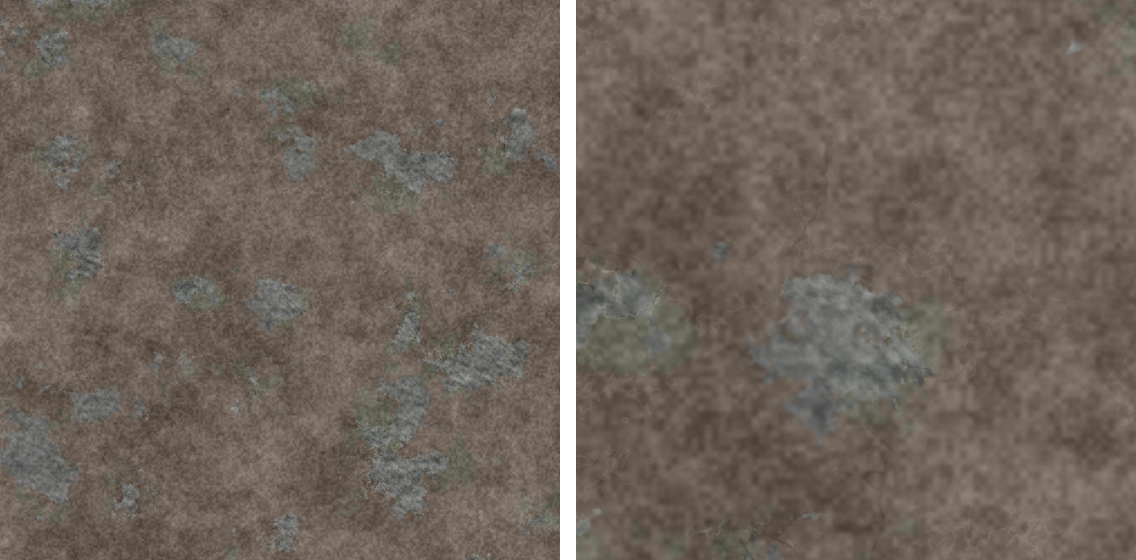
Left, the full canvas; right, a detail of the centre.
This texture is drawn by a three.js fragment shader. Its source:

```glsl
// Weathered brown ground with ragged islands of blue-grey stone and mossy rims.
// Jittered cells place the islands and cracks; layered noise frays their edges
// and mottles the soil, and a slope term gives the stone its flaky relief.

varying vec2 vUv;

const vec3 SOIL_DARK   = vec3(0.372, 0.322, 0.283);
const vec3 SOIL_LIGHT  = vec3(0.482, 0.430, 0.393);
const vec3 MOSS        = vec3(0.390, 0.400, 0.345);
const vec3 STONE_DARK  = vec3(0.370, 0.382, 0.380);
const vec3 STONE_LIGHT = vec3(0.482, 0.490, 0.482);
const vec3 FLECK       = vec3(0.600, 0.600, 0.550);

const float PATCH_GRID     = 5.0;   // stone cells across the canvas
const float PATCH_MIN      = 0.05;  // island radii, in cells
const float PATCH_SPREAD   = 0.40;
const float PATCH_RAGGED   = 1.25;
const float CRACK_GRID     = 4.0;
const float CRACK_WIDTH    = 0.040;
const float CRACK_DEPTH    = 0.040;
const float BROAD_SCALE    = 6.0;
const float BROAD_GAIN     = 1.55;
const float BLOTCH_SCALE   = 27.0;
const float BLOTCH_GAIN    = 2.0;
const float GRAIN_SCALE    = 250.0;
const float GRAIN_STRENGTH = 0.165;
const float RELIEF         = 0.42;

float hash(vec2 p) {
  vec3 q = fract(vec3(p.xyx) * 0.1031);
  q += dot(q, q.yzx + 33.33);
  return fract((q.x + q.y) * q.z);
}

vec2 hash2(vec2 p) {
  return vec2(hash(p + 17.0), hash(p + 71.0));
}

mat2 rotation(float angle) {
  float c = cos(angle), s = sin(angle);
  return mat2(c, s, -s, c);
}

float noise(vec2 p) {
  vec2 i = floor(p), f = fract(p);
  f = f * f * (3.0 - 2.0 * f);
  vec2 e = vec2(0.0, 1.0);
  return mix(mix(hash(i), hash(i + e.yx), f.x),
             mix(hash(i + e.xy), hash(i + e.yy), f.x), f.y);
}

// Rough layered noise, turned at each octave to hide the lattice
float layers(vec2 p) {
  float sum = 0.0, weight = 1.0, total = 0.0;
  for (int i = 0; i < 5; i++) {
    sum += weight * noise(p);
    total += weight;
    weight *= 0.68;
    p = rotation(0.6) * p * 2.03 + 19.7;
  }
  return sum / total;
}

// Thin bright lines along the middle level of the noise
float creases(vec2 p, float width) {
  return 1.0 - smoothstep(0.0, width, abs(layers(p) - 0.5));
}

// Signed depth inside the nearest elongated island, in cells
float islandDepth(vec2 p) {
  vec2 cell = floor(p);
  float depth = -1.0;
  for (int y = -1; y <= 1; y++) {
    for (int x = -1; x <= 1; x++) {
      vec2 id = cell + vec2(float(x), float(y));
      float size = hash(id + 5.0);
      vec2 d = p - id - 0.12 - 0.76 * hash2(id);
      d = rotation(2.0 * hash(id + 43.0) - 1.0) * d;
      d.y *= 1.5;
      depth = max(depth, PATCH_MIN + PATCH_SPREAD * size * size - length(d));
    }
  }
  return depth;
}

// Gap between the two nearest cell points: zero along cell borders
float cellBorder(vec2 p) {
  vec2 cell = floor(p);
  float near = 4.0, next = 4.0;
  for (int y = -1; y <= 1; y++) {
    for (int x = -1; x <= 1; x++) {
      vec2 id = cell + vec2(float(x), float(y));
      float d = length(id + hash2(id + 9.0) - p);
      next = min(next, max(near, d));
      near = min(near, d);
    }
  }
  return next - near;
}

void main() {
  vec2 p = vUv;
  vec2 warp = vec2(layers(p * 9.0 + 3.0), layers(p * 9.0 + 51.0)) - 0.5;
  float grain = 0.6 * noise(p * GRAIN_SCALE) - 0.5
              + 0.4 * noise(rotation(0.5) * p * GRAIN_SCALE * 0.55 + 8.0);

  // Soil: broad sideways drift under small rough blotches
  float broad = layers(p * vec2(0.8, 1.1) * BROAD_SCALE + 30.0) - 0.5;
  float blotch = layers((p + 0.03 * warp) * BLOTCH_SCALE + 70.0) - 0.5;
  float mottle = BROAD_GAIN * broad + BLOTCH_GAIN * blotch;
  vec3 color = mix(SOIL_DARK, SOIL_LIGHT, 0.5 + mottle);

  // Faint broken cracks and pale wrinkles
  float crack = 1.0 - smoothstep(0.0, CRACK_WIDTH, cellBorder((p + 0.22 * warp) * CRACK_GRID));
  crack *= smoothstep(0.48, 0.62, layers(p * 11.0 + 80.0));
  float wrinkle = creases(p * 24.0 + 60.0, 0.03) * smoothstep(0.4, 0.75, noise(p * 15.0 + 12.0));
  color += 0.045 * wrinkle - CRACK_DEPTH * crack;

  // Moss in frayed scraps around and between the stones
  float depth = islandDepth((p + 0.10 * warp) * PATCH_GRID);
  float edge = depth + PATCH_RAGGED * (layers(p * 19.0 + 110.0) - 0.5);
  float moss = smoothstep(-0.12, 0.0, depth + 1.5 * (layers(p * 17.0 + 140.0) - 0.5));
  moss *= smoothstep(0.43, 0.55, layers(p * 13.0 + 25.0));
  color = mix(color, MOSS + 0.09 * mottle, 0.8 * moss);

  // Flaky stone, lit from the upper left
  vec2 flake = rotation(0.6) * p * vec2(26.0, 42.0);
  float height = layers(flake);
  float slope = height - layers(flake + vec2(0.16, -0.22));
  float rough = smoothstep(0.25, 0.65, noise(p * 7.0 + 95.0));
  vec3 stone = mix(STONE_DARK, STONE_LIGHT, 0.45 + 2.0 * (height - 0.5));
  stone += RELIEF * slope * (0.3 + 0.7 * rough);
  color = mix(color, stone, 0.88 * smoothstep(-0.04, 0.06, edge));

  // Pale flecks and small shadows where stone breaks through
  float rim = exp(-9.0 * abs(edge)) * rough * smoothstep(-0.3, 0.0, depth);
  color = mix(color, FLECK, 0.6 * rim * creases(p * 30.0 + 7.0, 0.045));
  color -= 0.09 * rim * creases(p * 26.0 + 44.0, 0.045);

  gl_FragColor = vec4(color + GRAIN_STRENGTH * grain, 1.0);
}
```
